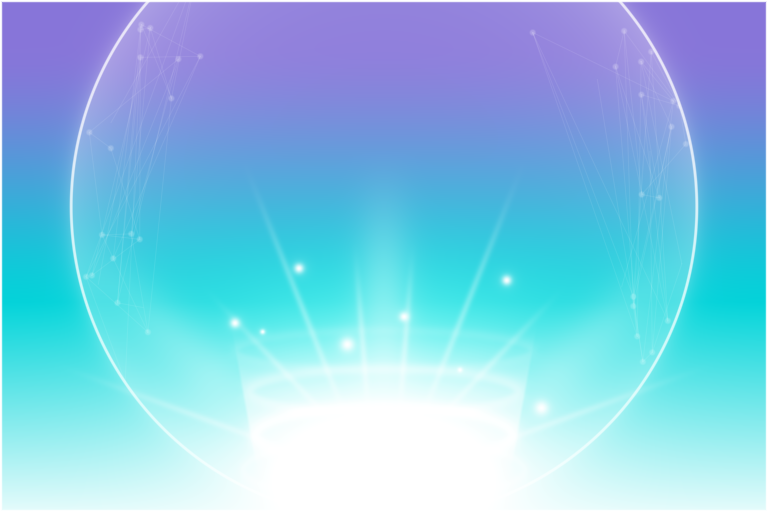
Reproduce this background procedurally as a WebGL 1 fragment shader.

```glsl
precision highp float;
// Glowing glass sphere with light rays rising from a bright ringed platform.
uniform vec2 u_resolution;

const vec3 PURPLE = vec3(0.53, 0.46, 0.85);
const vec3 CYAN = vec3(0.0, 0.83, 0.85);
const vec3 MIST = vec3(0.90, 0.985, 0.985);
const vec3 AQUA = vec3(0.42, 1.0, 0.97);
const vec3 WHITE = vec3(1.0);
const vec2 SPHERE_CENTER = vec2(0.0, 0.596);
const float SPHERE_RADIUS = 0.611;

float hash(float n) {
  return fract(sin(n * 12.9898) * 43758.5453);
}

float gauss(vec2 p, vec2 center, vec2 size) {
  vec2 q = (p - center) / size;
  return exp(-dot(q, q));
}

float segmentDistance(vec2 p, vec2 a, vec2 b) {
  vec2 ab = b - a;
  float t = clamp(dot(p - a, ab) / dot(ab, ab), 0.0, 1.0);
  return length(p - a - ab * t);
}

// Soft ray leaving foot at an angle measured from vertical.
float beam(vec2 p, vec2 foot, float angle, float len, float width) {
  vec2 dir = vec2(sin(angle), cos(angle));
  float along = dot(p - foot, dir);
  float across = dot(p - foot, vec2(dir.y, -dir.x)) / width;
  float fade = smoothstep(0.0, 0.12, along) * (1.0 - smoothstep(len * 0.4, len, along));
  return fade * exp(-across * across);
}

// Soft elliptical ring outline.
float ring(vec2 p, vec2 center, vec2 radii, float width) {
  vec2 q = (p - center) / radii;
  float k = length(q);
  float d = (k - 1.0) * k / max(length(q / radii), 0.001);
  return exp(-d * d / (width * width));
}

vec3 backdrop(float y) {
  vec3 upper = mix(CYAN, PURPLE, smoothstep(0.0, 1.0, clamp((y - 0.36) / 0.56, 0.0, 1.0)));
  return mix(MIST, upper, clamp(y / 0.41, 0.0, 1.0));
}

// Node of the mesh near the sphere rim, on the positive x side.
vec2 meshNode(float i, float seed) {
  float angle = mix(-0.6, 0.95, hash(i + seed));
  float radius = SPHERE_RADIUS * mix(0.72, 1.0, sqrt(hash(i * 1.7 + seed + 5.3)));
  return SPHERE_CENTER + radius * vec2(cos(angle), sin(angle));
}

float mesh(vec2 p, float seed, float px) {
  float light = 0.0;
  float line = max(0.0012, px * 0.7);
  for (int k = 0; k < 18; k++) {
    float i = float(k);
    vec2 a = meshNode(i, seed);
    float d = min(segmentDistance(p, a, meshNode(i + 1.0, seed)),
                  segmentDistance(p, a, meshNode(i + 4.0, seed)));
    light += 0.07 * (1.0 - smoothstep(0.0, line * 1.6, d));
    light += 0.22 * (1.0 - smoothstep(0.003, 0.006 + px, length(p - a)));
  }
  return min(light, 0.35);
}

// Bright motes drifting in a zigzag across the rays.
float motes(vec2 p) {
  float light = 0.0;
  for (int k = 0; k < 8; k++) {
    float i = float(k);
    float high = 0.424 - 0.055 * cos(1.4 * i);
    float low = 0.355 - 0.0031 * i * i;
    vec2 center = vec2(-0.291 + 0.082 * i - 0.039 * sin(0.8 * i), mix(high, low, mod(i, 2.0)));
    float radius = 0.0095 - 0.0045 * sin(1.5708 * i);
    light += 0.85 * gauss(p, center, vec2(radius)) + 0.12 * gauss(p, center, vec2(radius * 2.2));
  }
  return min(light, 1.0);
}

void main() {
  float px = 1.0 / u_resolution.y;
  float halfWidth = 0.5 * u_resolution.x * px;
  vec2 p = gl_FragCoord.xy * px - vec2(halfWidth, 0.0);
  vec2 m = vec2(abs(p.x), p.y);
  vec3 color = backdrop(p.y);

  // Sphere: inner haze, mesh, rim and outer halo
  float d = length(p - SPHERE_CENTER) - SPHERE_RADIUS;
  float inside = 1.0 - smoothstep(-px, px, d);
  float haze = inside * (0.06 + 0.24 * exp(min(d, 0.0) / 0.11));
  color = mix(color, WHITE, haze + (1.0 - inside) * 0.22 * exp(-max(d, 0.0) / 0.018));
  color = mix(color, WHITE, inside * mesh(m, p.x < 0.0 ? 3.0 : 41.0, px));
  color = mix(color, WHITE, 0.75 * (1.0 - smoothstep(0.001, 0.0025 + px, abs(d))));

  // Broad aqua glow and white core
  color = mix(color, AQUA, 0.6 * gauss(p, vec2(0.0, 0.28), vec2(0.38, 0.20)));
  color = mix(color, WHITE, min(1.0, 1.5 * gauss(p, vec2(0.0, 0.06), vec2(0.34, 0.21))));

  // Mirrored rays around a central column
  float rays = 0.32 * beam(p, vec2(0.0, 0.15), 0.0, 0.58, 0.055);
  rays += 0.20 * beam(m, vec2(0.26, 0.20), 0.82, 0.52, 0.055);
  for (int k = 0; k < 4; k++) {
    float i = float(k);
    vec2 foot = vec2(0.028 + 0.035 * min(i, 1.0), 0.16 - 0.0031 * i * i * i);
    float len = 0.38 + 0.18 * mod(i, 2.0) + 0.025 * i;
    rays += 0.30 * beam(m, foot, 0.08 + 0.26 * i + 0.04 * i * i, len, 0.007);
  }
  color = mix(color, WHITE, min(rays, 1.0));

  // Flared light cylinder and platform rings
  float wall = 0.258 + 0.18 * (p.y - 0.14);
  float cylinder = (1.0 - smoothstep(-0.004, 0.004, m.x - wall)) * smoothstep(0.06, 0.15, p.y);
  color = mix(color, WHITE, 0.55 * cylinder * (1.0 - smoothstep(0.14, 0.38, p.y)));
  float rings = 0.85 * ring(p, vec2(0.0, 0.15), vec2(0.25, 0.055), 0.014);
  rings += 0.35 * ring(p, vec2(0.0, 0.235), vec2(0.262, 0.045), 0.012);
  rings += 0.30 * ring(p, vec2(0.0, 0.082), vec2(0.275, 0.058), 0.008);
  rings += 0.10 * ring(p, vec2(0.0, 0.315), vec2(0.29, 0.04), 0.010);
  color = mix(color, WHITE, min(rings, 1.0));
  color = mix(color, WHITE, motes(p));

  // Thin white frame
  float edge = min(halfWidth - m.x, min(p.y, 1.0 - p.y));
  color = mix(WHITE, color, smoothstep(0.004 - px, 0.004 + px, edge));
  gl_FragColor = vec4(color, 1.0);
}
```
